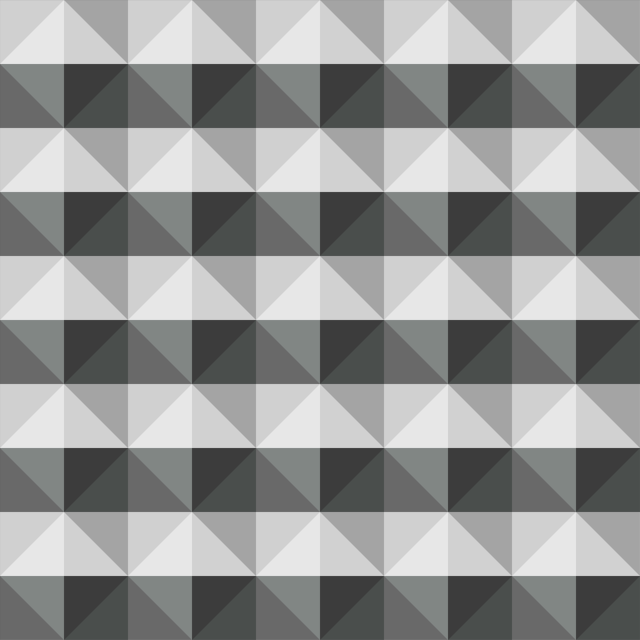
A WebGL 2 fragment shader for this pattern:

```glsl
#version 300 es
precision highp float;
// A seamless grid of faceted grey studs, lit from the upper left.
// Each square cell is cut into quadrants, and a diamond splits every
// quadrant into an inner and an outer triangle of flat tone.

#define CELLS 5.0          // whole repeats across and down
#define EDGE_WIDTH 0.0018  // softness of facet edges, in canvas units

uniform vec2 u_resolution;
out vec4 fragColor;

// Facet tones: inner triangles lie inside the diamond, outer ones beyond it
const vec3 INNER_TOP_LEFT     = vec3(0.906);
const vec3 INNER_TOP_RIGHT    = vec3(0.818);
const vec3 INNER_BOTTOM_LEFT  = vec3(0.506, 0.525, 0.518);
const vec3 INNER_BOTTOM_RIGHT = vec3(0.236);
const vec3 OUTER_TOP_LEFT     = vec3(0.816);
const vec3 OUTER_TOP_RIGHT    = vec3(0.645);
const vec3 OUTER_BOTTOM_LEFT  = vec3(0.412);
const vec3 OUTER_BOTTOM_RIGHT = vec3(0.290, 0.305, 0.300);

// Signed distance to the half-cell lines, positive in the upper half;
// periodic, so edges on cell borders are smoothed too
vec2 halfCellDistance(vec2 p) {
    return abs(fract(p + 0.25) - 0.5) - 0.25;
}

// Signed distance to the diamond that fills a cell, positive inside
float diamondDistance(vec2 p) {
    vec2 fromCentre = abs(fract(p) - 0.5);
    return (0.5 - fromCentre.x - fromCentre.y) * inversesqrt(2.0);
}

// Blend four quadrant tones; side.x runs left to right, side.y bottom to top
vec3 quadrants(vec3 topLeft, vec3 topRight, vec3 bottomLeft, vec3 bottomRight, vec2 side) {
    vec3 top = mix(topLeft, topRight, side.x);
    vec3 bottom = mix(bottomLeft, bottomRight, side.x);
    return mix(bottom, top, side.y);
}

void main() {
    vec2 p = gl_FragCoord.xy / u_resolution * CELLS;

    // Edge width in cell units, never thinner than one pixel
    float pixel = 1.0 / min(u_resolution.x, u_resolution.y);
    float edge = CELLS * max(EDGE_WIDTH, pixel);

    vec2 side = clamp(halfCellDistance(p) / edge + 0.5, 0.0, 1.0);
    float inside = clamp(diamondDistance(p) / edge + 0.5, 0.0, 1.0);

    vec3 inner = quadrants(INNER_TOP_LEFT, INNER_TOP_RIGHT,
                           INNER_BOTTOM_LEFT, INNER_BOTTOM_RIGHT, side);
    vec3 outer = quadrants(OUTER_TOP_LEFT, OUTER_TOP_RIGHT,
                           OUTER_BOTTOM_LEFT, OUTER_BOTTOM_RIGHT, side);

    fragColor = vec4(mix(outer, inner, inside), 1.0);
}
```
